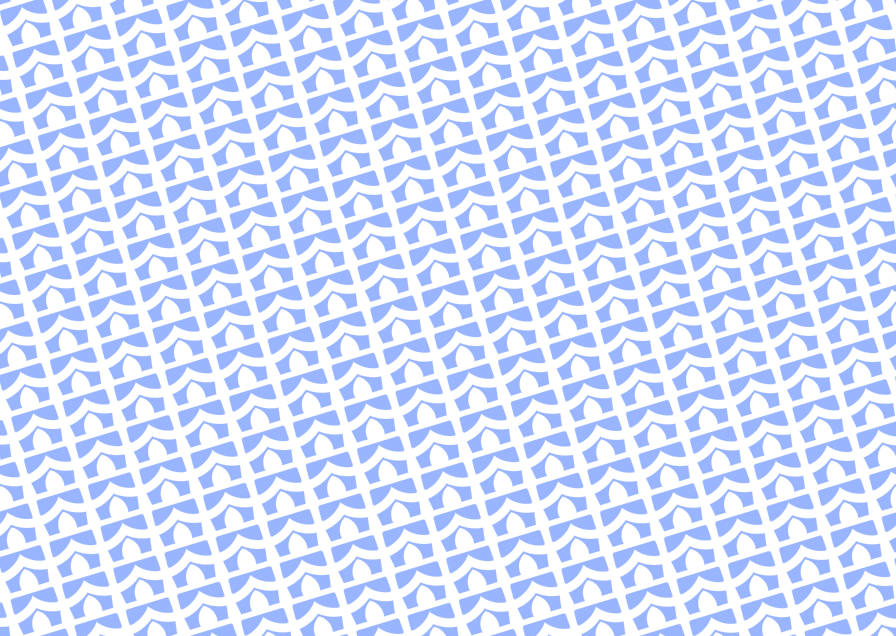
Give the GLSL for this pattern, as a Shadertoy shader.

```glsl
#define TILT 0.295
#define ROW_HEIGHT 0.0685
#define CELL_ASPECT 1.23
#define ANCHOR vec2(0.608, 0.5495)
#define GUTTER 0.17
#define RULE 0.13
#define BAND 0.205
#define SWAG_RADIUS 0.765
#define SWAG_LOW 0.49
#define EDGE_PIXELS 1.15
#define PAPER vec3(1.0)
#define INK vec3(0.60, 0.71, 1.0)

// Intersection of two shapes with a softened corner
float roundMax(float a, float b) {
    float rounding = 0.06;
    float h = max(rounding - abs(a - b), 0.0) / rounding;
    return max(a, b) + 0.25 * h * h * rounding;
}

// Pointed arch: two mirrored circles meeting at a tip
float archDistance(vec2 p) {
    return length(vec2(abs(p.x) + 0.204, p.y - 0.08)) - 0.414;
}

// Ink shapes of one cell; y = 0 is the foot of the tent
float motifDistance(vec2 p) {
    float x = abs(p.x);
    float halfInk = 0.5 * (CELL_ASPECT - GUTTER);

    // Hanging band centred on the gutter, with a cusp at the cell centre
    vec2 swagCentre = vec2(0.5 * CELL_ASPECT, SWAG_LOW + SWAG_RADIUS);
    float swag = length(vec2(x, p.y) - swagCentre) - SWAG_RADIUS;

    // Tent below the band, tapering to its foot
    float tentSide = (x - 0.46 - 0.16 * p.y) * 0.987;
    float tent = max(max(tentSide, -p.y), BAND - swag);
    tent = max(tent, -archDistance(p));

    // Twin lobes between the band and the rule above
    float lobeSide = (x - halfInk + 0.04 * (p.y - SWAG_LOW)) * 0.999;
    float lobes = max(swag, p.y - (1.0 - RULE));
    lobes = roundMax(lobes, lobeSide);

    return min(tent, lobes);
}

void mainImage(out vec4 fragColor, in vec2 fragCoord) {
    // Tilted grid in units of one row
    vec2 p = (fragCoord / iResolution.y - ANCHOR) / ROW_HEIGHT;
    float c = cos(TILT), s = sin(TILT);
    p = vec2(c * p.x + s * p.y, c * p.y - s * p.x);
    p.y += 0.23;

    // Repeat, keeping the seams inside the white lines
    float margin = 0.5 * RULE;
    vec2 cell;
    cell.x = (fract(p.x / CELL_ASPECT + 0.5) - 0.5) * CELL_ASPECT;
    cell.y = fract(p.y + margin) - margin;

    // Antialiased fill
    float softness = EDGE_PIXELS / (iResolution.y * ROW_HEIGHT);
    float ink = clamp(0.5 - motifDistance(cell) / softness, 0.0, 1.0);
    fragColor = vec4(mix(PAPER, INK, ink), 1.0);
}
```
